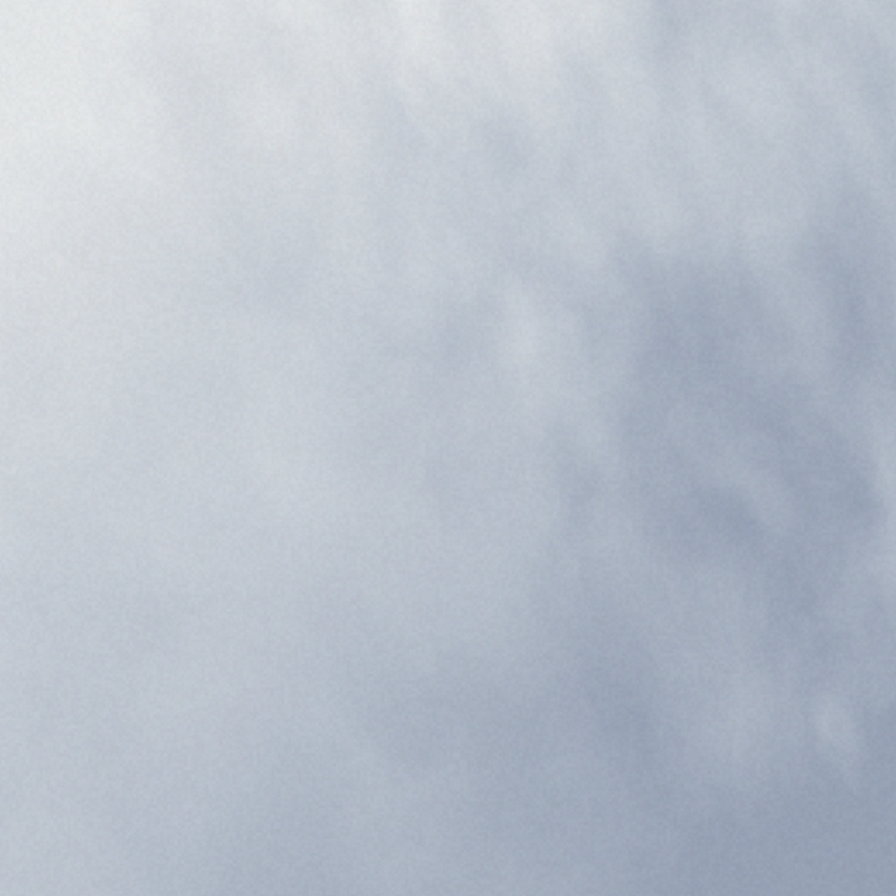
Give the GLSL for this texture, as a WebGL 2 fragment shader.

```glsl
#version 300 es
precision highp float;
// A hazy overcast sky: a diagonal brightness gradient, soft cloud banks and
// steep slanted wisps from layered value noise, mapped through a grey-blue
// ramp and finished with fine film grain.

uniform vec2 u_resolution;
out vec4 outColor;

const vec3 SHADE = vec3(0.588, 0.632, 0.706);
const vec3 HAZE  = vec3(0.730, 0.762, 0.804);
const vec3 GLOW  = vec3(0.866, 0.880, 0.890);

float hash(vec2 cell, float seed) {
    uvec2 q = uvec2(ivec2(cell) + 4096);
    uint h = q.x * 1597334677u ^ q.y * 3812015801u ^ uint(seed) * 2654435769u;
    h = (h ^ (h >> 15)) * 2246822519u;
    h = (h ^ (h >> 13)) * 3266489917u;
    return float((h ^ (h >> 16)) >> 8) / 16777216.0;
}

// Smooth value noise in 0..1
float noise(vec2 p, float seed) {
    vec2 cell = floor(p);
    vec2 f = p - cell;
    f = f * f * f * (f * (f * 6.0 - 15.0) + 10.0);
    float low = mix(hash(cell, seed), hash(cell + vec2(1, 0), seed), f.x);
    float high = mix(hash(cell + vec2(0, 1), seed), hash(cell + vec2(1, 1), seed), f.x);
    return mix(low, high, f.y);
}

// Layered noise centred on zero, each octave turned to hide the lattice
float fbm(vec2 p, float seed) {
    const mat2 turn = mat2(0.8, 0.6, -0.6, 0.8);
    float sum = 0.0;
    float weight = 0.5;
    for (int i = 0; i < 5; i++) {
        sum += weight * (noise(p, seed + float(i)) - 0.5);
        p = turn * p * 2.03 + 7.3;
        weight *= 0.5;
    }
    return sum;
}

// Soft elliptical patch, 1 at its centre
float patchAt(vec2 p, vec2 centre, vec2 radius) {
    vec2 d = (p - centre) / radius;
    return exp(-dot(d, d));
}

// Coordinates across and along a slanted direction
vec2 slant(vec2 p, vec2 along) {
    along = normalize(along);
    return vec2(dot(p, vec2(-along.y, along.x)), dot(p, along));
}

// Overall light level, 0 in shade to 1 in glow
float skyLight(vec2 p) {
    float light = 0.53 + 0.60 * (p.y - 0.5) - 0.54 * (p.x - 0.5);
    light += 0.10 * patchAt(p, vec2(0.10, 0.93), vec2(0.22, 0.16));
    light += 0.10 * patchAt(p, vec2(0.45, 0.97), vec2(0.22, 0.14));
    light -= 0.17 * patchAt(p, vec2(0.69, 0.24), vec2(0.13, 0.32));
    light -= 0.12 * patchAt(p, vec2(0.97, 0.68), vec2(0.13, 0.12));
    light += 0.13 * patchAt(p, vec2(0.87, 0.17), vec2(0.11, 0.09));
    return light;
}

// Broad banks plus steep wisps that fade out toward the lower left
float cloudLight(vec2 p) {
    vec2 warp = vec2(fbm(p * 4.0, 11.0), fbm(p * 4.0, 23.0));
    float banks = fbm(p * 4.2 + warp * 0.9, 37.0);
    vec2 s = slant(p + warp * 0.10, vec2(0.26, -0.96));
    float wisps = fbm(s * vec2(11.0, 5.0), 51.0);
    float reach = smoothstep(0.50, 1.15, p.x + 0.65 * p.y);
    return mix(0.34, 0.50, reach) * banks + mix(0.12, 0.62, reach) * wisps;
}

vec3 skyColor(float light) {
    vec3 lower = mix(SHADE, HAZE, min(light * 2.0, 1.0));
    return mix(lower, GLOW, max(light * 2.0 - 1.0, 0.0));
}

// Fine grain with a slight colour speckle
vec3 grain(vec2 p) {
    float luma = noise(p * 260.0, 71.0) + 0.6 * noise(p * 430.0, 72.0) - 0.8;
    vec3 tint = vec3(noise(p * 190.0, 81.0), noise(p * 190.0, 82.0),
                     noise(p * 190.0, 83.0)) - 0.5;
    return 0.022 * luma + 0.010 * tint;
}

void main() {
    vec2 p = gl_FragCoord.xy / u_resolution;
    float light = clamp(skyLight(p) + cloudLight(p), 0.0, 1.06);
    outColor = vec4(skyColor(light) + grain(p), 1.0);
}
```
